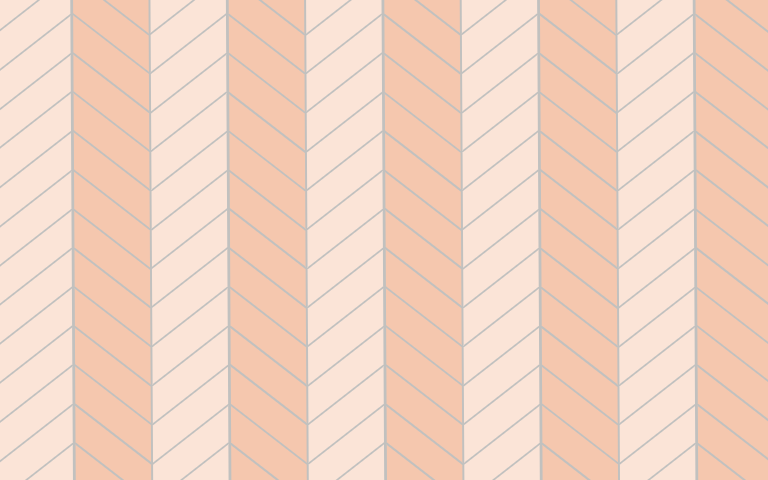
Give the GLSL for this pattern, as a WebGL 1 fragment shader.

```glsl
precision highp float;
// Herringbone of pale and peach columns, outlined with thin grey lines.

uniform vec2 u_resolution;

// Lengths are fractions of the canvas height.
const vec3 PALE = vec3(0.984, 0.894, 0.843);
const vec3 PEACH = vec3(0.961, 0.780, 0.682);
const vec3 GREY = vec3(0.755, 0.755, 0.750);
const float COLUMN_WIDTH = 0.1621;
const float FIRST_SEAM = 0.1521;
const float SEAM_LEAN = 0.0056;    // rightward drift from top to bottom
const float ROW_SPACING = 0.08125;
const float FIRST_PEAK = 0.0283;   // measured down from the top
const float ZIGZAG_DROP = 0.126;   // fall across one column
const float PEAK_SEAM_WIDTH = 0.0058;
const float VALLEY_SEAM_WIDTH = 0.0041;
const float SLAT_LINE_WIDTH = 0.0036;
const float PEACH_LINE_EXTRA = 0.0009;
const float ROW_JITTER = 0.012;    // in row spacings

float hash(vec2 p) {
  return fract(sin(dot(p, vec2(127.1, 311.7))) * 43758.5);
}

// Antialiased coverage of a line, from the distance to its centre.
float lineCoverage(float distanceToLine, float width, float pixel) {
  return clamp((0.5 * width - distanceToLine) / pixel + 0.5, 0.0, 1.0);
}

void main() {
  float pixel = 1.0 / u_resolution.y;
  vec2 p = gl_FragCoord.xy * pixel;
  float down = 1.0 - p.y;

  // Alternating columns with slightly leaning seams
  float across = (p.x - SEAM_LEAN * (down - 0.5) - FIRST_SEAM) / COLUMN_WIDTH;
  float column = floor(across);
  float isPale = mod(column, 2.0);
  float along = fract(across);
  vec3 color = mix(PEACH, PALE, isPale);

  // Slat lines fall across peach columns and rise across pale ones
  float zigzag = mix(along, 1.0 - along, isPale);
  float slat = (down - FIRST_PEAK - ZIGZAG_DROP * zigzag) / ROW_SPACING;
  float row = floor(slat + 0.5);
  float jitter = ROW_JITTER * (2.0 * hash(vec2(column, row)) - 1.0);
  float slopeCosine = COLUMN_WIDTH / length(vec2(COLUMN_WIDTH, ZIGZAG_DROP));
  float slatDistance = abs(slat - row - jitter) * ROW_SPACING * slopeCosine;
  float extra = PEACH_LINE_EXTRA * (1.0 - isPale) * hash(vec2(row, column + 9.0));
  float ink = lineCoverage(slatDistance, SLAT_LINE_WIDTH + extra, pixel);

  // Seams, heavier where the zigzag peaks
  float seam = floor(across + 0.5);
  float seamWidth = mix(PEAK_SEAM_WIDTH, VALLEY_SEAM_WIDTH, mod(seam, 2.0));
  float seamDistance = abs(across - seam) * COLUMN_WIDTH;
  ink = max(ink, lineCoverage(seamDistance, seamWidth, pixel));

  gl_FragColor = vec4(mix(color, GREY, ink), 1.0);
}
```
